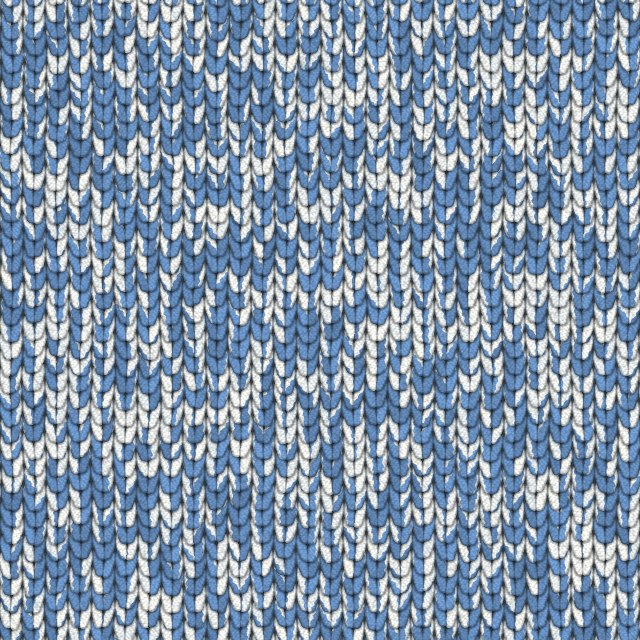
A Shadertoy shader for this texture:

```glsl
const float TAU = 6.2831853;
const vec2 STITCHES = vec2(28.0, 38.0);
const float ROW_PITCH = 1.474; // row height in half-column widths
const float YARN_RADIUS = 0.46;
const vec3 BLUE = vec3(0.38, 0.53, 0.71);
const vec3 CREAM = vec3(0.90, 0.90, 0.88);
const vec3 GAP = vec3(0.20, 0.23, 0.25);

float hash(vec2 p) {
    vec3 q = fract(vec3(p.xyx) * vec3(0.1031, 0.1030, 0.0973));
    q += dot(q, q.yzx + 33.33);
    return fract((q.x + q.y) * q.z);
}

// Distance to the nearest scattered point
float cellular(vec2 p) {
    vec2 cell = floor(p);
    float nearest = 2.0;
    for (int j = -1; j <= 1; j++) {
        for (int i = -1; i <= 1; i++) {
            vec2 c = cell + vec2(i, j);
            vec2 site = c + vec2(hash(c), hash(c + 57.3));
            nearest = min(nearest, length(p - site));
        }
    }
    return nearest;
}

// Slight unevenness of the knitted rows and columns
vec2 wobble(vec2 p) {
    float dx = sin(TAU * (3.0 * p.y + 2.0 * p.x)) + 0.6 * sin(TAU * (11.0 * p.y - 5.0 * p.x));
    float dy = sin(TAU * (4.0 * p.x + p.y)) + 0.7 * sin(TAU * (9.0 * p.x - 2.0 * p.y));
    return p + vec2(0.0014, 0.0022) * vec2(dx, dy);
}

// Broad patches where cream or blue prevails
float patches(vec2 p) {
    return sin(TAU * (3.0 * p.y + p.x) + 1.3 * sin(TAU * 2.0 * p.x))
         + 0.8 * sin(TAU * (7.0 * p.y - 2.0 * p.x) + 2.0)
         + 0.6 * sin(TAU * (5.0 * p.x + 4.0 * p.y));
}

// Leg coordinates: x across the yarn, y along it (-1 to 1 on the core)
vec2 legCoords(vec2 q, vec2 halfAxis) {
    float len = length(halfAxis);
    vec2 dir = halfAxis / len;
    return vec2(dot(q, vec2(dir.y, -dir.x)), dot(q, dir) / len);
}

float capsule(vec2 q, vec2 halfAxis, float radius) {
    float t = clamp(dot(q, halfAxis) / dot(halfAxis, halfAxis), -1.0, 1.0);
    return length(q - halfAxis * t) - radius;
}

// Two-ply yarn: cream and blue meet along a twisted line
vec3 yarnColour(vec2 leg, vec2 id, float bias, float grain) {
    float across = leg.x / YARN_RADIUS;
    float flip = hash(id + 71.0) < 0.7 ? 1.0 : -1.0;
    float split = flip * across + 0.45 * leg.y + 0.12 * sin(7.0 * leg.y + TAU * hash(id + 9.0));
    float balance = mix(-1.9, 1.6, hash(id)) + bias;
    float cream = smoothstep(-0.16, 0.16, split + balance + 0.3 * (grain - 0.5));
    vec3 blue = BLUE * mix(0.88, 1.08, hash(id + 23.0));
    return mix(blue, CREAM, cream * mix(0.86, 1.0, hash(id + 41.0)));
}

float yarnShade(vec2 leg, float dist, float grain) {
    float depth = clamp(-dist / YARN_RADIUS, 0.0, 1.0);
    float roundness = mix(0.64, 1.05, smoothstep(0.0, 0.55, depth));
    float fibres = 0.04 * sin(15.0 * leg.y + 11.0 * leg.x) + 0.025 * sin(31.0 * leg.y - 8.0 * leg.x);
    return roundness * (1.0 + fibres + 0.22 * (0.5 - grain));
}

void mainImage(out vec4 fragColor, in vec2 fragCoord) {
    vec2 uv = fragCoord / iResolution.xy;
    vec2 knit = wobble(uv) * STITCHES;
    float aa = 2.0 * STITCHES.x / iResolution.x;
    float grain = cellular(uv * 190.0);
    float bias = 0.30 * patches(uv);

    // Each column mirrors into two legs: 0 at its centre, 1 at its border
    float column = floor(knit.x);
    float offset = 2.0 * (fract(knit.x) - 0.5);
    float side = offset < 0.0 ? 0.0 : 1.0;
    float s = abs(offset);
    vec3 colour = GAP;

    // Upper stitches lie over the tops of the lower ones
    for (int k = -1; k <= 1; k++) {
        float row = floor(knit.y) + float(k);
        vec2 id = vec2(column * 2.0 + side, row);
        float lift = 0.16 * (hash(id + 13.0) - 0.5);
        vec2 q = vec2(s - 0.49, (knit.y - row - 0.5) * ROW_PITCH + lift);
        vec2 halfAxis = vec2(0.21 + 0.07 * hash(id + 5.0), 0.70);
        float dist = capsule(q, halfAxis, YARN_RADIUS) + 0.04 * (grain - 0.5);
        vec2 leg = legCoords(q, halfAxis);
        vec3 yarn = yarnColour(leg, id, bias, grain) * yarnShade(leg, dist, grain);
        colour *= mix(0.68, 1.0, smoothstep(0.0, 0.22, dist));
        colour = mix(colour, yarn, smoothstep(0.5 * aa, -0.5 * aa, dist));
    }

    // Creases at the column borders and at the points of the stitches
    float border = smoothstep(0.80, 1.0, s) * (0.65 + 0.25 * sin(TAU * knit.y));
    float centre = smoothstep(0.14, 0.0, s) * 0.32;
    colour = mix(colour, GAP, clamp(border + centre, 0.0, 0.9));
    fragColor = vec4(clamp(colour, 0.0, 1.0), 1.0);
}
```
